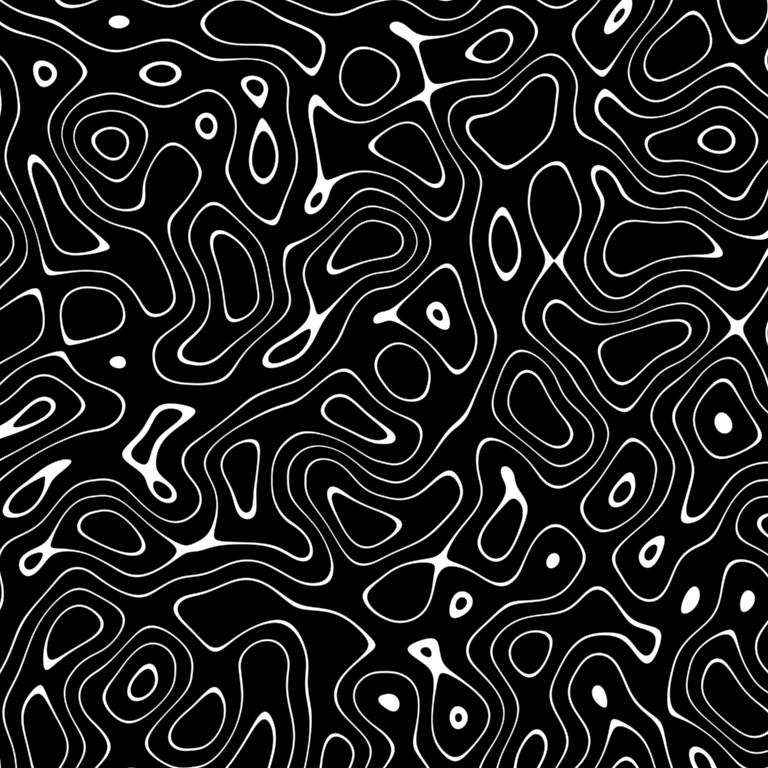
A three.js fragment shader for this pattern:

```glsl
// Thin white contour lines of a smooth random height field on black.
// Gradient noise gives height and slope; each level is drawn as a narrow band
// of heights, so lines thin out on steep slopes and swell at flat saddles.

varying vec2 vUv;

const float TAU = 6.2831853;
const float CELLS = 8.0;         // noise cells across the canvas
const float LEVELS = 5.4;        // contour levels per unit of height
const float BAND = 0.057;        // half width of a line, in level steps
const float EDGE = 1.0 / 512.0;  // edge softness, in canvas widths
const vec2 SEED = vec2(37.0, 113.0);
const vec3 GROUND = vec3(0.0);
const vec3 LINE = vec3(1.0);

float hash(vec2 p) {
  vec3 q = fract(p.xyx * 0.1031);
  q += dot(q, q.yzx + 33.33);
  return fract((q.x + q.y) * q.z);
}

// Random unit vector at a lattice point
vec2 latticeGradient(vec2 cell) {
  float angle = TAU * hash(cell);
  return vec2(cos(angle), sin(angle));
}

// Gradient noise: x is the height, yz its derivatives
vec3 gradientNoise(vec2 p) {
  vec2 cell = floor(p);
  vec2 f = p - cell;
  vec2 fade = f * f * f * (f * (f * 6.0 - 15.0) + 10.0);
  vec2 fadeSlope = 30.0 * f * f * (f * (f - 2.0) + 1.0);

  vec2 ga = latticeGradient(cell);
  vec2 gb = latticeGradient(cell + vec2(1.0, 0.0));
  vec2 gc = latticeGradient(cell + vec2(0.0, 1.0));
  vec2 gd = latticeGradient(cell + vec2(1.0, 1.0));

  float a = dot(ga, f);
  float b = dot(gb, f - vec2(1.0, 0.0));
  float c = dot(gc, f - vec2(0.0, 1.0));
  float d = dot(gd, f - vec2(1.0, 1.0));

  float height = mix(mix(a, b, fade.x), mix(c, d, fade.x), fade.y);
  vec2 slope = mix(mix(ga, gb, fade.x), mix(gc, gd, fade.x), fade.y)
    + fadeSlope * (fade.yx * (a - b - c + d) + vec2(b, c) - a);
  return vec3(height, slope);
}

// Share of a window of the given size that lies within the band
float bandCoverage(float dist, float halfWidth, float window) {
  float upper = min(dist + 0.5 * window, halfWidth);
  float lower = max(dist - 0.5 * window, -halfWidth);
  return clamp((upper - lower) / window, 0.0, 1.0);
}

// Line strength for a height and slope measured in level steps
float contourLine(float level, float slope, float halfWidth, float edge) {
  float dist = abs(fract(level + 0.5) - 0.5);
  return bandCoverage(dist, halfWidth, max(slope * edge, 0.0001));
}

void main() {
  vec3 field = gradientNoise(vUv * CELLS + SEED) * LEVELS;
  float slope = length(field.yz) * CELLS;
  float line = contourLine(field.x, slope, BAND, EDGE);
  gl_FragColor = vec4(mix(GROUND, LINE, line), 1.0);
}
```
